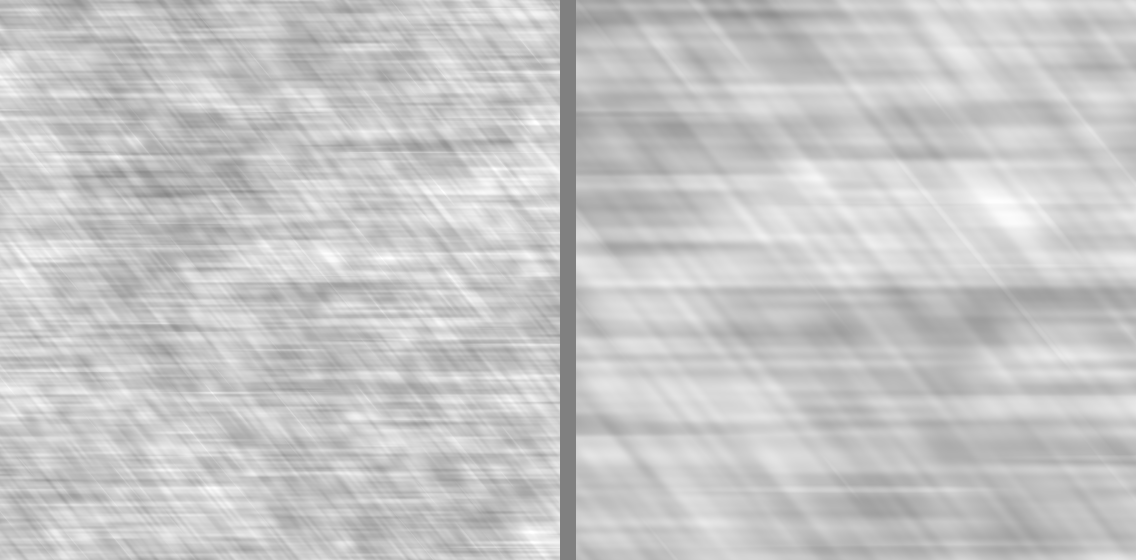
Left, the full canvas; right, a detail of the centre.
Write a Shadertoy shader that draws this texture.

```glsl
// Brushed pale grey metal: cloudy tone, fine horizontal grain and diagonal scratches.

float hash(vec2 p) {
    return fract(sin(dot(p, vec2(12.9898, 78.233))) * 43758.5453);
}

// Smooth noise along one row; each row is shifted so that cell ends do not line up
float rowNoise(float x, float row) {
    x += 37.0 * hash(vec2(row, 5.3));
    float cell = floor(x);
    float blend = smoothstep(0.0, 1.0, x - cell);
    return mix(hash(vec2(cell, row)), hash(vec2(cell + 1.0, row)), blend);
}

// Staggered value noise, centred on zero
float noise(vec2 p) {
    float row = floor(p.y);
    float blend = smoothstep(0.0, 1.0, p.y - row);
    return mix(rowNoise(p.x, row), rowNoise(p.x, row + 1.0), blend) - 0.5;
}

// Soft blotches, a little wider than tall
float clouds(vec2 p) {
    float sum = 0.0;
    vec2 scale = vec2(4.0, 5.0);
    for (int i = 0; i < 4; i++) {
        sum += noise(p * scale + 17.3 * float(i));
        scale *= 2.05;
    }
    return sum;
}

// Long horizontal brush marks
float grain(vec2 p) {
    float broad = noise(p * vec2(3.0, 70.0) + 3.1);
    float medium = noise(p * vec2(5.0, 145.0) + 41.7);
    float fine = noise(p * vec2(10.0, 225.0) + 83.9);
    return 0.09 * broad + 0.11 * medium + 0.09 * fine;
}

// Short strokes running down to the right
float diagonal(vec2 p) {
    vec2 along = normalize(vec2(0.64, -0.77));
    vec2 q = vec2(dot(p, along), dot(p, vec2(-along.y, along.x)));
    float soft = noise(q * vec2(11.0, 100.0) + 29.4);
    float fine = noise(q * vec2(18.0, 190.0) + 61.2);
    float scratch = smoothstep(0.34, 0.5, noise(q * vec2(9.0, 150.0) + 7.7));
    return 0.085 * soft + 0.075 * fine + 0.04 * scratch;
}

// Sparse, stronger light and dark lines
float lines(vec2 p) {
    float light = smoothstep(0.34, 0.5, noise(p * vec2(2.6, 105.0) + 12.6));
    float dark = smoothstep(0.36, 0.5, noise(p * vec2(2.8, 85.0) + 57.1));
    return 0.08 * light - 0.07 * dark;
}

void mainImage(out vec4 fragColor, in vec2 fragCoord) {
    vec2 uv = fragCoord / iResolution.y;
    float grey = 0.787 + 0.1 * clouds(uv) + grain(uv) + diagonal(uv) + lines(uv);
    fragColor = vec4(vec3(clamp(grey, 0.0, 1.0)), 1.0);
}
```
